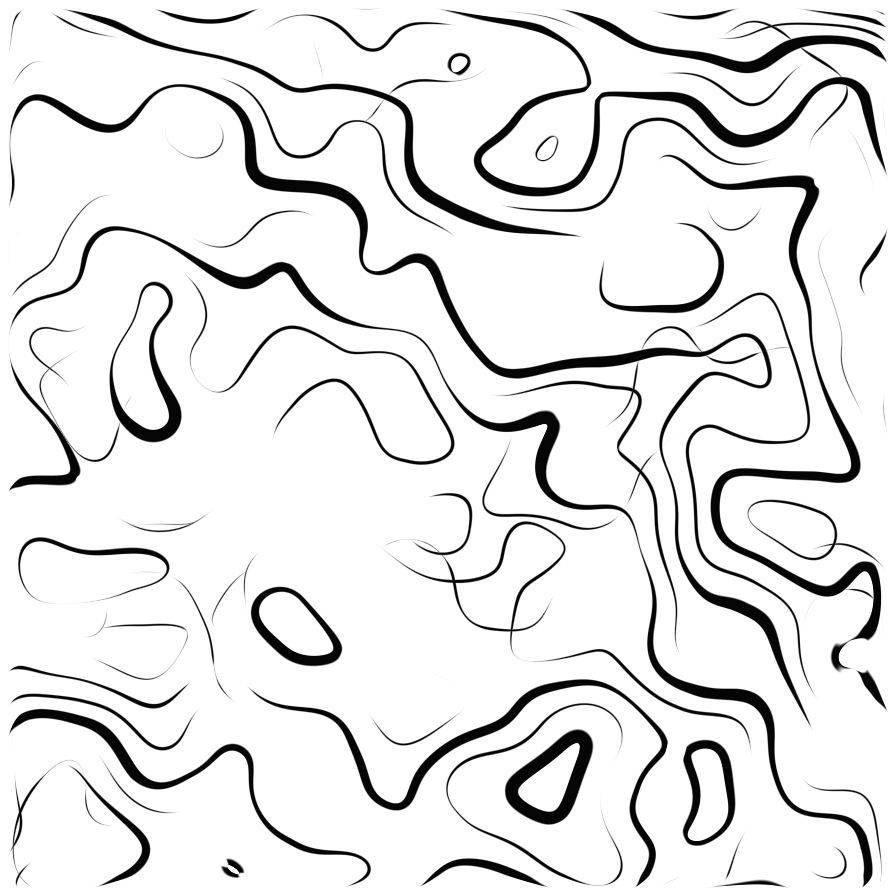
Reproduce this pattern procedurally as a WebGL 1 fragment shader.

```glsl
precision highp float;
// Meandering black ink strokes of swelling and tapering width on white paper.

uniform vec2 u_resolution;

vec2 randomDirection(vec2 cell) {
  float angle = 6.2832 * fract(sin(dot(cell, vec2(127.1, 311.7))) * 43758.55);
  return vec2(cos(angle), sin(angle));
}

float gradientNoise(vec2 p) {
  vec2 i = floor(p), f = fract(p);
  vec2 u = f * f * f * (f * (f * 6.0 - 15.0) + 10.0);
  float a = dot(randomDirection(i), f);
  float b = dot(randomDirection(i + vec2(1, 0)), f - vec2(1, 0));
  float c = dot(randomDirection(i + vec2(0, 1)), f - vec2(0, 1));
  float d = dot(randomDirection(i + vec2(1, 1)), f - vec2(1, 1));
  return mix(mix(a, b, u.x), mix(c, d, u.x), u.y);
}

// Tilted, rippled ground whose whole-number level lines are the strokes.
// It rises at the canvas rim so that the lines turn back there.
float height(vec2 p, float seed) {
  vec2 rim = pow(abs(p * 2.0 - 1.0), vec2(20.0));
  vec2 q = mat2(0.82, 0.57, -0.57, 0.82) * p;
  float bend = 2.0 * gradientNoise(q * 2.3 - seed);
  float ripple = 1.65 * gradientNoise(q * 7.4 + seed);
  return 6.3 * q.y + bend + ripple + rim.x + rim.y;
}

// Height and steepness at p.
vec2 terrain(vec2 p, float seed) {
  vec2 e = vec2(0.001, 0.0);
  float h = height(p, seed);
  vec2 slope = vec2(height(p + e.xy, seed), height(p + e.yx, seed)) - h;
  return vec2(h, length(slope) / e.x);
}

// Approximate distance to the nearest level line, kept finite on flat ground.
float lineDistance(vec2 ground, float offset) {
  float rise = abs(fract(ground.x - offset + 0.5) - 0.5);
  return rise / sqrt(ground.y * ground.y + 100.0 * rise + 0.0001);
}

// Half width that swells and vanishes along a line, different for each level.
float penWidth(vec2 p, float level, float base, float swell, float widest) {
  float pressure = gradientNoise(p + 7.37 * floor(level + 0.5));
  return clamp(base + swell * pressure, 0.0, widest);
}

// Thins the lines to points on flat ground, near saddles and peaks.
float saddleTaper(float steepness) {
  return smoothstep(1.2, 4.5, steepness);
}

float stroke(float dist, float halfWidth) {
  float soft = 0.8 / min(u_resolution.x, u_resolution.y);
  return smoothstep(-soft, soft, halfWidth - dist) * smoothstep(0.0, 0.0007, halfWidth);
}

void main() {
  vec2 p = gl_FragCoord.xy / u_resolution;
  vec2 fromCentre = abs(p * 2.0 - 1.0);
  float inside = 1.0 - smoothstep(0.95, 0.985, max(fromCentre.x, fromCentre.y));

  // Bold strokes, slimmer where they crowd together.
  vec2 ground = terrain(p, 17.3);
  float taper = inside * saddleTaper(ground.y);
  float boldDistance = lineDistance(ground, 0.0);
  float boldWidth = penWidth(p * 4.7 + 31.0, ground.x, 0.0032, 0.0105, 0.0068);
  boldWidth = taper * min(boldWidth, 0.13 / (ground.y + 0.01));
  float ink = stroke(boldDistance, boldWidth);

  // Fine companions halfway between the bold strokes.
  float fineWidth = penWidth(p * 4.5 + 53.0, ground.x - 0.5, 0.0003, 0.005, 0.0018);
  ink = max(ink, stroke(lineDistance(ground, 0.5), taper * fineWidth));

  // Sparse loose hairlines that weaken where they cross a bold stroke.
  vec2 looseGround = terrain(p, 64.9);
  float clearance = 0.3 + 0.7 * smoothstep(0.004, 0.02, boldDistance);
  float looseTaper = inside * clearance * saddleTaper(looseGround.y);
  float looseWidth = penWidth(p * 4.0 + 87.0, looseGround.x, -0.0007, 0.005, 0.0015);
  ink = max(ink, stroke(lineDistance(looseGround, 0.0), looseTaper * looseWidth));

  gl_FragColor = vec4(mix(vec3(1.0), vec3(0.02), ink), 1.0);
}
```
